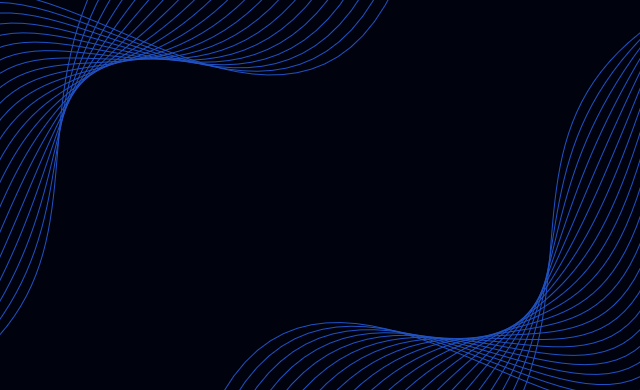
A Shadertoy shader for this background:

```glsl
// Two fans of thin blue wave lines in opposite corners of a near-black navy field.

// Point at s on the strand that lies a fraction t from the first curve to the last.
vec2 strand(float s, float t) {
    // Steep S-curve beside the left edge
    vec2 steep = vec2(-0.52, 4.48) + s * (vec2(5.82, -4.14)
               + s * (vec2(-9.96, -1.56) + s * vec2(6.16, 0.42)));
    // Flat curve with an arch and a trough, under the top edge
    float d = s - 0.72;
    float u = (s - 0.42) / 0.45;
    vec2 flatWave = vec2(2.08 + 8.0 * d - 7.0 * d * d * d,
                         u * u * (3.0 - 2.0 * u) - 0.1);
    return mix(steep, flatWave, t);
}

float segmentDistance(vec2 p, vec2 a, vec2 b) {
    vec2 ab = b - a;
    float h = clamp(dot(p - a, ab) / dot(ab, ab), 0.0, 1.0);
    return length(p - a - h * ab);
}

// Distance to one strand, traced as short chords
float strandDistance(vec2 p, float t) {
    const int CHORDS = 44;
    float start = 0.1 * t;
    float nearest = 10.0;
    vec2 a = strand(start, t);
    for (int i = 1; i <= CHORDS; i++) {
        vec2 b = strand(mix(start, 1.15, float(i) / float(CHORDS)), t);
        nearest = min(nearest, segmentDistance(p, a, b));
        a = b;
    }
    return nearest;
}

void mainImage(out vec4 fragColor, in vec2 fragCoord) {
    // Canvas is 4.68 units tall, measured down from the top left
    float pixel = 4.68 / iResolution.y;
    vec2 p = vec2(fragCoord.x, iResolution.y - fragCoord.y) * pixel;

    // Half-turn symmetry folds the lower right fan onto the upper left one
    vec2 pivot = vec2(3.65, 2.385);
    if (dot(p - pivot, vec2(1.0, 1.3)) > 0.0) p = 2.0 * pivot - p;

    // Layer the strands; the hollow inside the bend stays empty
    const int STRANDS = 21;
    float lineWidth = 0.012;
    float ink = 0.0;
    if (p.x < 1.0 || p.y < 1.05) {
        for (int k = 0; k < STRANDS; k++) {
            float dist = strandDistance(p, float(k) / float(STRANDS - 1));
            float cover = clamp((0.5 * (lineWidth + pixel) - dist) / pixel,
                                0.0, min(1.0, lineWidth / pixel));
            ink += (1.0 - ink) * cover;
        }
    }

    vec3 navy = vec3(0.0, 0.008, 0.055);
    vec3 lineBlue = vec3(0.125, 0.32, 0.77);
    fragColor = vec4(mix(navy, lineBlue, ink), 1.0);
}
```
